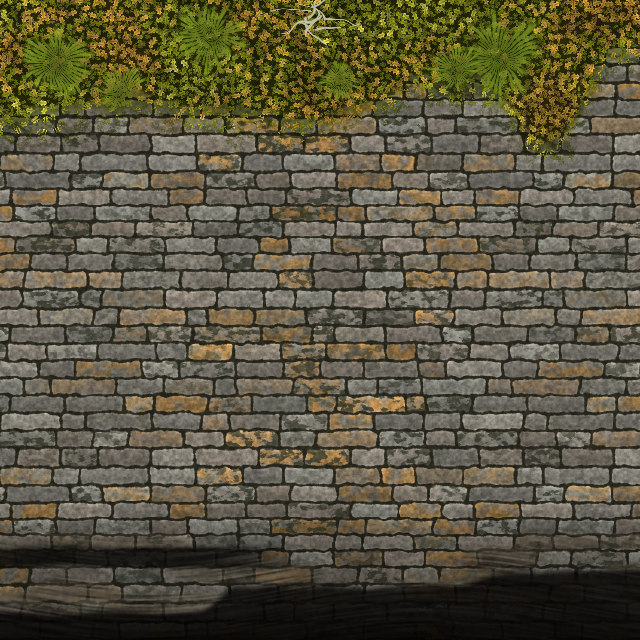
Give the GLSL for this texture, as a WebGL 2 fragment shader.

```glsl
#version 300 es
precision highp float;
// Weathered stone brick wall, with moss hanging over its top and damp shadow at its foot.
uniform vec2 u_resolution;
out vec4 fragColor;

const float TAU = 6.2831853;

float hash(vec2 p) {
  vec3 q = fract(p.xyx * 0.1031);
  q += dot(q, q.yzx + 33.33);
  return fract((q.x + q.y) * q.z);
}

float noise(vec2 p) {
  vec2 i = floor(p), f = fract(p);
  f = f * f * (3.0 - 2.0 * f);
  return mix(mix(hash(i), hash(i + vec2(1, 0)), f.x),
             mix(hash(i + vec2(0, 1)), hash(i + vec2(1, 1)), f.x), f.y);
}

float fbm(vec2 p) {
  float sum = 0.0, amp = 0.533;
  for (int i = 0; i < 4; i++) {
    sum += amp * noise(p);
    p = mat2(1.6, 1.2, -1.2, 1.6) * p + 7.3;
    amp *= 0.5;
  }
  return sum;
}

// Joint position in a course; the pattern repeats every ten stones.
float joint(float i, float course) {
  return i + 0.6 * hash(vec2(mod(i, 10.0) + 3.0, course + 11.0));
}

vec3 wall(vec2 p) {
  vec2 q = p + 0.0045 * (vec2(noise(p * 75.0), noise(p * 85.0 + 40.0)) - 0.5);
  float v = (q.y - 0.2096) / 0.02721;
  v -= 0.16 * sin(0.628318 * min(mod(v, 18.0), 10.0));
  float course = mod(floor(v), 18.0), across = fract(v);
  float u = q.x / 0.0723 + 5.0 * hash(vec2(course, 7.0));
  float i = floor(u);
  if (u < joint(i, course)) i -= 1.0;

  // Rounded stone outline
  vec2 inset = vec2(min(u - joint(i, course), joint(i + 1.0, course) - u) * 0.0723,
                    min(across, 1.0 - across) * 0.02721);
  float d = 0.006 - length(max(0.006 - inset, 0.0));
  float grain = fbm(p * 210.0), blotch = fbm(p * vec2(65, 100));
  float stone = smoothstep(0.001, 0.0034, d + 0.0025 * (grain - 0.5));

  // Stone tint, ochre stains and dark lichen
  vec2 id = vec2(mod(i, 10.0), course);
  float tint = hash(id + 21.0);
  vec3 col = mix(vec3(0.47, 0.435, 0.395), vec3(0.45, 0.45, 0.42), hash(id + 61.0));
  col = mix(col, vec3(0.60, 0.46, 0.27), smoothstep(0.5, 1.0, tint) * smoothstep(0.25, 0.65, blotch));
  col *= 0.85 + 0.3 * hash(id + 43.0);
  float lichen = smoothstep(0.46, 0.62, fbm(p * vec2(95, 150) + 9.0));
  col = mix(col, vec3(0.20, 0.21, 0.16), lichen * (0.15 + 0.65 * smoothstep(0.45, 0.9, hash(id + 87.0))));
  col *= 0.72 + 0.62 * grain;
  col *= 1.0 + 0.2 * (0.5 - across) + 0.12 * smoothstep(0.007, 0.003, d);
  vec3 mortar = vec3(0.17, 0.165, 0.125) * (0.6 + 0.7 * grain);
  return mix(mortar, col, stone);
}

// Split layers and shadow along the foot of the wall
vec3 foot(vec3 col, vec2 p) {
  float edge = 0.957 - 0.04 * smoothstep(0.31, 0.37, p.x) - 0.025 * smoothstep(0.7, 0.8, p.x);
  float y = p.y + 0.012 * (fbm(p * vec2(12, 60)) - 0.5);
  float slant = p.y - 0.025 * sin(p.x * 7.0);
  float layer = noise(vec2(p.x * 14.0, slant * 330.0));
  float split = smoothstep(0.81, 0.87, y) * smoothstep(0.3, 0.6, noise(p * vec2(9, 38)) + 0.25 * smoothstep(0.9, 0.93, y));
  col = mix(col, vec3(0.44, 0.40, 0.33) * (0.25 + 1.1 * layer), 0.6 * split);
  col *= 1.0 - 0.25 * smoothstep(0.76, 0.87, y);
  float band = smoothstep(0.85, 0.862, y) * smoothstep(0.889, 0.879, y);
  col *= 1.0 - 0.68 * band * smoothstep(0.5, 0.3, p.x);
  col *= mix(1.0, 0.27, smoothstep(edge - 0.008, edge + 0.008, y));
  return col * (1.0 - 0.35 * smoothstep(0.94, 1.0, p.y));
}

// Scattered leaves: x = shade, y = random id of the topmost leaf
vec2 leaves(vec2 g) {
  vec2 cell = floor(g), best = vec2(0.0);
  for (int n = 0; n < 9; n++) {
    vec2 c = cell + vec2(n % 3 - 1, n / 3 - 1);
    float id = hash(c + 5.0), a = TAU * hash(c + 31.0);
    vec2 r = mat2(cos(a), sin(a), -sin(a), cos(a)) * (g - c - vec2(hash(c + 57.0), hash(c + 73.0)));
    float body = 0.6 - length(r * vec2(1.0, 2.3 + 0.8 * sin(r.x * 16.0)));
    if (body > 0.0 && id > best.y)
      best = vec2(smoothstep(0.0, 0.12, body) * (0.65 + 0.5 * r.x + 0.5 * smoothstep(0.0, 0.15, abs(r.y))), id);
  }
  return best;
}

vec3 moss(vec2 p, vec2 leaf, vec2 sprig) {
  float zone = fbm(p * 10.0 + 3.0);
  float rust = smoothstep(0.5, 0.72, zone + 0.3 * leaf.y - 0.12);
  rust = max(rust, 0.8 * smoothstep(0.09, 0.02, length(p - vec2(0.86, 0.17))));
  vec3 green = mix(vec3(0.40, 0.42, 0.08), vec3(0.72, 0.70, 0.26), leaf.y * leaf.y);
  vec3 col = mix(green, vec3(0.62, 0.43, 0.17), 0.75 * rust);
  col *= 0.32 + 0.72 * max(leaf.x, 0.75 * sprig.x);
  col *= 0.6 + 0.8 * fbm(p * 45.0);
  // Tufts of radiating blades
  vec3 tufts[6] = vec3[6](vec3(0.09, 0.10, 0.07), vec3(0.19, 0.145, 0.055), vec3(0.33, 0.06, 0.07),
                          vec3(0.78, 0.09, 0.09), vec3(0.71, 0.11, 0.05), vec3(0.53, 0.125, 0.04));
  for (int n = 0; n < 6; n++) {
    vec2 d = p - tufts[n].xy + 0.012 * (vec2(noise(p * 35.0), noise(p * 35.0 + 19.0)) - 0.5);
    float r = length(d) / tufts[n].z, turn = (atan(d.y, d.x) / TAU + 0.5) * 38.0;
    float reach = 0.45 + 0.55 * hash(vec2(mod(floor(turn), 38.0), float(n) + 2.0));
    float blade = smoothstep(0.48, 0.2, abs(fract(turn) - 0.5)) * smoothstep(reach, reach * 0.7, r);
    col = mix(col, vec3(0.16, 0.21, 0.04), 0.4 * smoothstep(1.0, 0.3, r));
    col = mix(col, vec3(0.48, 0.59, 0.13) * (0.65 + 0.55 * r), 0.8 * blade);
  }
  return col;
}

// Pale branching twigs
float twigs(vec2 p) {
  vec2 q = p - vec2(0.49, 0.03) + 0.022 * (vec2(noise(p * 45.0), noise(p * 45.0 + 8.0)) - 0.5);
  float d = 1.0;
  for (float n = 0.0; n < 11.0; n++) {
    float a = n * 2.4;
    vec2 start = 0.02 * hash(vec2(n, 4.0)) * vec2(cos(a * 3.0), sin(a * 3.0));
    vec2 dir = (0.03 + 0.03 * hash(vec2(n, 9.0))) * vec2(1.2 * cos(a), 0.75 * sin(a));
    float t = clamp(dot(q - start, dir) / dot(dir, dir), 0.0, 1.0);
    d = min(d, length(q - start - t * dir) + 0.0007 * t);
  }
  return smoothstep(0.0026, 0.0008, d);
}

void main() {
  vec2 p = gl_FragCoord.xy / u_resolution;
  p.y = 1.0 - p.y; // depth below the top edge
  vec3 col = foot(wall(p), p);

  // Lower outline of the moss
  float hang = 0.185 + 0.015 * cos(p.x * 14.0) - 0.025 * smoothstep(0.48, 0.66, p.x);
  hang += 0.07 * exp(-pow((p.x - 0.85) / 0.055, 2.0)) - 0.08 * smoothstep(0.89, 0.96, p.x);
  vec2 leaf = leaves(p * 75.0), sprig = leaves(p * 125.0 + 17.0);
  float inside = hang - p.y + 0.05 * (fbm(p * 28.0) - 0.5) + 0.022 * (leaf.x - 0.6);
  col = mix(col, col * vec3(0.72, 0.76, 0.42), smoothstep(-0.03, 0.0, inside));
  col = mix(col, moss(p, leaf, sprig), smoothstep(0.0, 0.012, inside));
  col = mix(col, vec3(0.80, 0.80, 0.68), 0.9 * twigs(p));
  fragColor = vec4(col, 1.0);
}
```
